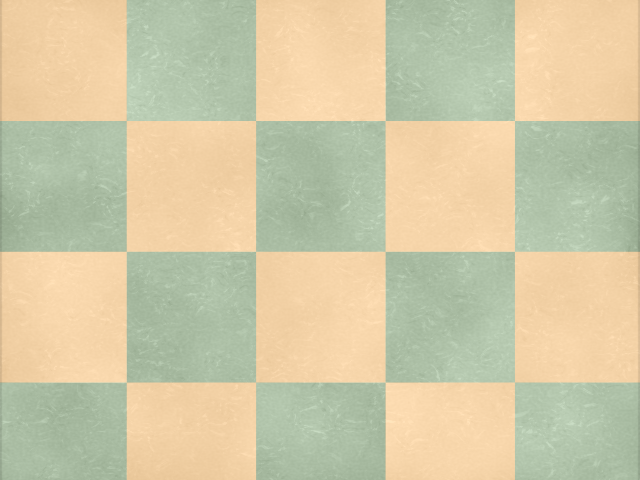
A Shadertoy shader for this pattern:

```glsl
// Worn two-colour checkerboard of sage and cream tiles with mottled, flecked surfaces.

// Lengths are in canvas heights
const vec2  TILE_SIZE    = vec2(0.2696, 0.2724);
const vec2  GRID_ORIGIN  = vec2(0.2640, 0.2031);
const vec3  SAGE         = vec3(0.695, 0.770, 0.670);
const vec3  CREAM        = vec3(0.953, 0.822, 0.650);
const vec3  SAGE_SHADE   = vec3(0.130, 0.130, 0.135);
const vec3  CREAM_SHADE  = vec3(0.065, 0.070, 0.080);
const float TILE_TONE    = 0.22;   // tone difference between tiles
const float CLOUD_AMOUNT = 0.95;   // broad stains inside a tile
const vec2  FLECK_SCALE  = vec2(62.0, 105.0);
const float FLECK_AMOUNT = 0.42;
const float GRAIN_AMOUNT = 0.22;
const float VIGNETTE     = 0.45;
const float RIM_WIDTH    = 0.004;  // dark strip on the left and right borders
const float RIM_DARKNESS = 0.10;

// Integer hash giving two values in 0..1
vec2 hash2(vec2 cell) {
    uvec2 v = uvec2(ivec2(cell)) * 1664525u + 1013904223u;
    v.x += v.y * 1664525u;
    v.y += v.x * 1664525u;
    v ^= v >> 16u;
    v.x += v.y * 1664525u;
    v.y += v.x * 1664525u;
    v ^= v >> 16u;
    return vec2(v & 65535u) / 65535.0;
}

float cornerSlope(vec2 cell, vec2 offset) {
    float angle = 6.2831853 * hash2(cell).x;
    return dot(vec2(cos(angle), sin(angle)), offset);
}

// Gradient noise, roughly -0.7..0.7
float gradientNoise(vec2 p) {
    vec2 i = floor(p), f = p - i;
    vec2 u = f * f * f * (f * (f * 6.0 - 15.0) + 10.0);
    vec2 e = vec2(1.0, 0.0);
    return mix(mix(cornerSlope(i, f), cornerSlope(i + e.xy, f - e.xy), u.x),
               mix(cornerSlope(i + e.yx, f - e.yx), cornerSlope(i + e.xx, f - e.xx), u.x), u.y);
}

float fbm(vec2 p) {
    float sum = 0.0, amplitude = 0.6;
    for (int octave = 0; octave < 4; octave++) {
        sum += amplitude * gradientNoise(p);
        p = mat2(1.6, 1.2, -1.2, 1.6) * p + 17.3;
        amplitude *= 0.5;
    }
    return sum;
}

// Signed distance to the grid lines per axis, alternating in sign from tile to tile
vec2 gridDistance(vec2 p) {
    return (0.5 - abs(mod(p + 0.5, 2.0) - 1.0)) * TILE_SIZE;
}

// Surface tone: positive is lighter, negative is darker
float wornTone(vec2 pos, vec2 tile) {
    vec2 rnd = hash2(tile + 40.0);
    float tone = TILE_TONE * (2.0 * rnd.x - 1.0);

    // Broad stains, different in every tile
    tone += CLOUD_AMOUNT * fbm(pos * 4.2 + rnd * 50.0);

    // Short pale and dark scuffs, gathered into patches
    vec2 warp = vec2(gradientNoise(pos * 23.0), gradientNoise(pos * 23.0 + 31.7));
    float scuff = fbm(pos * FLECK_SCALE + warp * 2.0);
    float patches = 0.35 + smoothstep(-0.25, 0.35, fbm(pos * 11.0 + 9.1));
    float pale = smoothstep(0.04, 0.40, scuff);
    float dark = smoothstep(0.10, 0.45, -scuff);
    tone += FLECK_AMOUNT * patches * (pale - 0.6 * dark);

    // Fine paper grain
    return tone + GRAIN_AMOUNT * gradientNoise(pos * vec2(150.0, 190.0));
}

void mainImage(out vec4 fragColor, in vec2 fragCoord) {
    float pixel = 1.0 / iResolution.y;
    vec2 pos = fragCoord * pixel;
    vec2 canvas = iResolution.xy * pixel;
    vec2 gridPos = (pos - GRID_ORIGIN) / TILE_SIZE;

    // Checkerboard mask: 1 on sage, 0 on cream
    vec2 side = clamp(gridDistance(gridPos) / pixel, -0.5, 0.5) * 2.0;
    float sageMask = 0.5 + 0.5 * side.x * side.y;

    // Wear, deepening toward the borders
    float tone = wornTone(pos, floor(gridPos));
    vec2 border = min(pos, canvas - pos);
    float blotch = 0.65 + 0.7 * gradientNoise(pos * 3.1 + 5.0);
    tone -= VIGNETTE * blotch * (exp(-border.x * 18.0) + exp(-border.y * 24.0));

    // Base colours with their own shading depth
    vec3 sage = SAGE + SAGE_SHADE * tone;
    vec3 cream = CREAM + CREAM_SHADE * tone;
    vec3 color = mix(cream, sage, sageMask);

    // Dark strip along the side borders
    float rim = 1.0 - smoothstep(RIM_WIDTH - pixel, RIM_WIDTH + pixel, border.x);
    color *= 1.0 - RIM_DARKNESS * rim;

    fragColor = vec4(clamp(color, 0.0, 1.0), 1.0);
}
```
